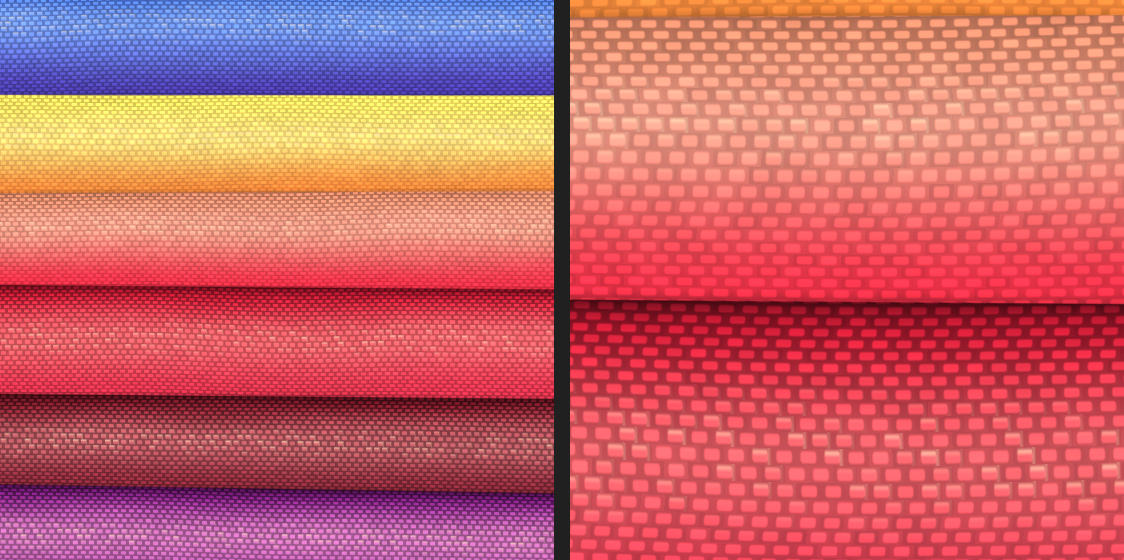
Left: the whole. Right: its middle third, enlarged.
Reproduce this texture procedurally as a Shadertoy shader.

```glsl
// Six stacked rolls of woven nylon, each shaded from its top edge to its bottom.
// A staggered grid of rounded thread floats forms the plain weave; rows crowd
// toward the roll edges, and hashed glints catch the light along each crest.

const int ROLLS = 6;
const float CELLS_ACROSS = 138.0;    // two cells make one weave repeat
const float ROWS_PER_HEIGHT = 126.0;
const float ROW_CROWDING = 0.036;    // tighter rows near the roll edges
const vec2 FLOAT_HALF = vec2(0.64, 0.34);
const float FLOAT_ROUNDING = 0.22;
const float THREAD_VARIATION = 0.09;
const float GLINT_STRENGTH = 0.55;
const float GLINT_SPREAD = 0.15;
const float SHADOW_DEPTH = 0.010;    // reach of the contact shadow
const vec3 GLINT_COLOR = vec3(1.0, 0.90, 0.74);

// Roll edges, measured downward; the first and last lie off the canvas.
const float EDGE[7] = float[7](-0.03, 0.170, 0.343, 0.513, 0.708, 0.873, 1.04);
const float TILT[7] = float[7](0.0, 0.001, -0.004, 0.008, 0.009, 0.016, 0.016);

// Per roll: crest position, contact shadow and weave contrast.
const float CREST[6] = float[6](0.36, 0.42, 0.36, 0.47, 0.50, 0.52);
const float CONTACT[6] = float[6](0.0, 0.04, 0.12, 0.55, 0.50, 0.55);
const float CONTRAST[6] = float[6](0.24, 0.13, 0.18, 0.24, 0.32, 0.30);

const vec3 TOP_COLOR[6] = vec3[6](
    vec3(0.24, 0.42, 0.86), vec3(1.00, 0.92, 0.38), vec3(0.91, 0.56, 0.43),
    vec3(0.78, 0.10, 0.20), vec3(0.47, 0.09, 0.15), vec3(0.47, 0.10, 0.48));
const vec3 CREST_COLOR[6] = vec3[6](
    vec3(0.43, 0.58, 0.93), vec3(0.99, 0.88, 0.48), vec3(0.96, 0.61, 0.53),
    vec3(0.94, 0.38, 0.41), vec3(0.70, 0.34, 0.37), vec3(0.77, 0.42, 0.69));
const vec3 BOTTOM_COLOR[6] = vec3[6](
    vec3(0.30, 0.24, 0.68), vec3(0.98, 0.55, 0.24), vec3(0.97, 0.20, 0.29),
    vec3(0.88, 0.20, 0.30), vec3(0.53, 0.16, 0.22), vec3(0.66, 0.30, 0.62));

float hash(vec2 p) {
    vec3 q = fract(vec3(p.xyx) * 0.1031);
    q += dot(q, q.yzx + 33.33);
    return fract((q.x + q.y) * q.z);
}

float noise(vec2 p) {
    vec2 cell = floor(p), f = fract(p);
    f = f * f * (3.0 - 2.0 * f);
    return mix(mix(hash(cell), hash(cell + vec2(1, 0)), f.x),
               mix(hash(cell + vec2(0, 1)), hash(cell + vec2(1, 1)), f.x), f.y);
}

float roundedBox(vec2 p, vec2 halfSize, float radius) {
    vec2 q = abs(p) - halfSize + radius;
    return length(max(q, 0.0)) + min(max(q.x, q.y), 0.0) - radius;
}

float edgeHeight(int i, float x) {
    return EDGE[i] + TILT[i] * (x - 0.5);
}

// Colour of one roll; p.y runs downward.
vec3 shadeRoll(int i, vec2 p, float pixel) {
    float seed = float(i) * 17.0;
    float upper = edgeHeight(i, p.x);
    float t = clamp((p.y - upper) / (edgeHeight(i + 1, p.x) - upper), 0.0, 1.0);

    // Base gradient, with a soft irregular sheen
    float sheen = noise(vec2(p.x * 5.0 + seed, t * 4.0)) - 0.5;
    float s = clamp(t + 0.07 * sheen, 0.0, 1.0);
    vec3 color = mix(TOP_COLOR[i], CREST_COLOR[i], smoothstep(0.0, CREST[i], s));
    color = mix(color, BOTTOM_COLOR[i], smoothstep(CREST[i], 1.0, s));
    color *= 1.0 + 0.06 * sheen;

    // Staggered weave, wrapped around the roll
    float rows = (EDGE[i + 1] - EDGE[i]) * ROWS_PER_HEIGHT;
    float v = (t + ROW_CROWDING * sin(6.2832 * t)) * rows;
    v += 0.7 * (noise(vec2(p.x * 4.0, seed)) - 0.5);
    float row = floor(v);
    float u = p.x * CELLS_ACROSS + 0.6 * noise(vec2(t * 5.0, seed + 3.0));
    float pairX = 0.5 * (u + mod(row, 2.0));
    vec2 id = vec2(floor(pairX), row + seed * 7.0);
    vec2 local = vec2(2.0 * fract(pairX) - 1.0, v - row - 0.5);
    float blur = max(0.12, 0.6 * pixel * CELLS_ACROSS);
    float thread = 1.0 - smoothstep(-blur, blur, roundedBox(local, FLOAT_HALF, FLOAT_ROUNDING));

    // Thread relief is strongest in the shaded part
    float relief = CONTRAST[i] * mix(1.35, 0.85, smoothstep(0.0, CREST[i], t));
    color *= 1.0 + relief * (1.5 * thread - 0.75);
    color *= 1.0 + THREAD_VARIATION * (hash(id) - 0.5);

    // Bright dashes on the upper rim and one side of the floats
    float rim = 1.0 - smoothstep(0.0, 0.18 + blur, abs(local.y + 0.26));
    rim *= 1.0 - smoothstep(0.5, 0.5 + 2.0 * blur, abs(local.x));
    float side = 1.0 - smoothstep(0.0, 0.14 + blur, abs(local.x - 0.72));
    float offset = (t - CREST[i]) / GLINT_SPREAD;
    float lit = exp(-offset * offset) * smoothstep(0.25, 0.95, hash(id + 41.0));
    color = mix(color, GLINT_COLOR, GLINT_STRENGTH * lit * max(rim, 0.6 * side));

    // Contact shadow under the roll above, and a thin turned-under rim
    color *= 1.0 - CONTACT[i] * exp(-max(p.y - upper, 0.0) / SHADOW_DEPTH);
    return color * (1.0 - 0.16 * smoothstep(0.955, 1.0, t));
}

void mainImage(out vec4 fragColor, in vec2 fragCoord) {
    vec2 p = fragCoord / iResolution.xy;
    p.y = 1.0 - p.y;
    vec2 pixel = 1.0 / iResolution.xy;

    // Lay the rolls from top to bottom with smooth joins
    vec3 color = vec3(0.0);
    for (int i = 0; i < ROLLS; i++) {
        float cover = smoothstep(-pixel.y, pixel.y, p.y - edgeHeight(i, p.x));
        if (cover > 0.0) color = mix(color, shadeRoll(i, p, pixel.x), cover);
    }
    fragColor = vec4(clamp(color, 0.0, 1.0), 1.0);
}
```
